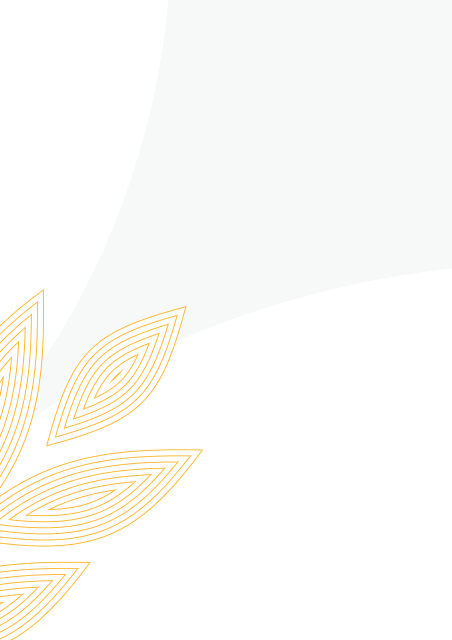
Write a Shadertoy shader that draws this background.

```glsl
// Draws golden contour-lined leaves at the lower left over a pale grey swoosh on white.

// All lengths are in canvas heights, origin at the lower left.
const vec3 PAPER = vec3(1.0);
const vec3 SWOOSH = vec3(0.965, 0.976, 0.973);
const vec3 GOLD = vec3(1.0, 0.70, 0.14);

const float LINE_WIDTH = 0.0014;
const float RING_SPACING = 0.0095;
const float LAST_RING = 6.0;
const int SIDE_STEPS = 24;

// Discs that cut the swoosh: centre, radius
const vec3 LEFT_DISC = vec3(-0.9618, 1.1102, 1.2298);
const vec3 LOWER_DISC = vec3(0.8730, -0.9253, 1.5151);

// Positions of the leaf tips
const vec2 TOP_TIP = vec2(0.0677, 0.5469);
const vec2 ROUND_TIP = vec2(0.2904, 0.5208);
const vec2 MIDDLE_TIP = vec2(0.3164, 0.2969);
const vec2 BOTTOM_TIP = vec2(0.1406, 0.1211);

// Leaf outline: two cubic sides from the tip (at zero) to the base
struct Leaf { vec2 base, upperA, upperB, lowerA, lowerB; };

const Leaf LONG_LEAF = Leaf(
    vec2(-0.3880, -0.1341),
    vec2(-0.1471, 0.0026), vec2(-0.2643, -0.0065),
    vec2(-0.1081, -0.1458), vec2(-0.1797, -0.1732));

const Leaf ROUND_LEAF = Leaf(
    vec2(-0.2174, -0.2174),
    vec2(-0.1483, -0.0397), vec2(-0.1777, -0.0691),
    vec2(-0.0397, -0.1483), vec2(-0.0691, -0.1777));

// Cubic curve that starts at the origin
vec2 cubicFromZero(vec2 a, vec2 b, vec2 end, float t) {
    float s = 1.0 - t;
    return 3.0 * s * t * (s * a + t * b) + t * t * t * end;
}

// Adds one side: squared distance in x, inside sign in y
void addSide(vec2 p, vec2 a, vec2 b, vec2 end, inout vec2 field) {
    vec2 from = vec2(0.0);
    for (int i = 1; i <= SIDE_STEPS; i++) {
        vec2 to = cubicFromZero(a, b, end, float(i) / float(SIDE_STEPS));
        vec2 edge = to - from;
        vec2 rel = p - from;
        vec2 gap = rel - edge * clamp(dot(rel, edge) / dot(edge, edge), 0.0, 1.0);
        field.x = min(field.x, dot(gap, gap));
        // Flip the sign for each edge crossed by a ray to the right
        if ((from.y > p.y) != (to.y > p.y)
            && rel.x < edge.x * rel.y / edge.y) field.y = -field.y;
        from = to;
    }
}

// Depth below the leaf outline, negative outside
float leafDepth(vec2 p, Leaf leaf) {
    vec2 field = vec2(1e3, -1.0);
    addSide(p, leaf.upperA, leaf.upperB, leaf.base, field);
    addSide(p, leaf.lowerA, leaf.lowerB, leaf.base, field);
    return field.y * sqrt(field.x);
}

// White leaf with evenly inset gold rings
vec3 paintLeaf(vec3 color, float depth, float pixel) {
    color = mix(color, PAPER, clamp(depth / pixel + 0.5, 0.0, 1.0));
    float ring = clamp(round(depth / RING_SPACING), 0.0, LAST_RING);
    float offset = abs(depth - ring * RING_SPACING);
    float coverage = clamp(0.5 * (LINE_WIDTH + pixel) - offset,
                           0.0, min(pixel, LINE_WIDTH)) / pixel;
    return mix(color, GOLD, coverage);
}

void mainImage(out vec4 fragColor, in vec2 fragCoord) {
    float pixel = 1.0 / iResolution.y;
    vec2 p = fragCoord * pixel;

    // Swoosh lies outside both discs
    float outside = min(length(p - LEFT_DISC.xy) - LEFT_DISC.z,
                        length(p - LOWER_DISC.xy) - LOWER_DISC.z);
    vec3 color = mix(PAPER, SWOOSH, clamp(outside / pixel + 0.5, 0.0, 1.0));

    // Leaves; the top one is the long leaf mirrored across the diagonal
    color = paintLeaf(color, leafDepth((p - TOP_TIP).yx, LONG_LEAF), pixel);
    color = paintLeaf(color, leafDepth(p - ROUND_TIP, ROUND_LEAF), pixel);
    color = paintLeaf(color, leafDepth(p - MIDDLE_TIP, LONG_LEAF), pixel);
    color = paintLeaf(color, leafDepth(p - BOTTOM_TIP, LONG_LEAF), pixel);

    fragColor = vec4(color, 1.0);
}
```
